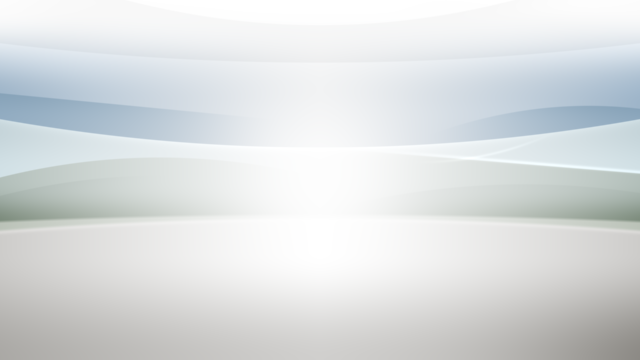
Reproduce this background procedurally as a Shadertoy shader.

```glsl
// Soft blue and green curved sheets around a white glow, above a pale grey floor.

const vec3 WHITE = vec3(1.0);
const vec3 SKY_BLUE = vec3(0.62, 0.71, 0.79);
const vec3 DEEP_BLUE = vec3(0.48, 0.60, 0.69);
const vec3 PALE_CYAN = vec3(0.77, 0.83, 0.85);
const vec3 SAGE = vec3(0.70, 0.75, 0.73);
const vec3 DARK_SAGE = vec3(0.49, 0.55, 0.49);
const vec3 STRIP_SAGE = vec3(0.73, 0.76, 0.72);

vec2 gradientAt(vec2 cell) {
    float h = fract(sin(dot(cell, vec2(127.1, 311.7))) * 43758.5);
    return vec2(cos(6.2832 * h), sin(6.2832 * h));
}

float gradientNoise(vec2 p) {
    vec2 i = floor(p), f = fract(p);
    vec2 u = f * f * f * (f * (f * 6.0 - 15.0) + 10.0);
    vec2 e = vec2(0.0, 1.0);
    float a = dot(gradientAt(i), f);
    float b = dot(gradientAt(i + e.yx), f - e.yx);
    float c = dot(gradientAt(i + e.xy), f - e.xy);
    float d = dot(gradientAt(i + e.yy), f - e.yy);
    return mix(mix(a, b, u.x), mix(c, d, u.x), u.y);
}

// Parabola height: peak position, then curvature.
float bow(float x, vec2 peak, float bend) {
    return peak.y + bend * (x - peak.x) * (x - peak.x);
}

// Antialiased coverage of the side where h is positive.
float cover(float h, float aa) {
    return smoothstep(-aa, aa, h);
}

// Covered area that fades out with distance from its edge.
float sheet(float h, float depth, float aa) {
    return cover(h, aa) * exp(-max(h, 0.0) / depth);
}

// Thin bright rim with a soft falloff.
float rim(float h, float width) {
    return exp(-h * h / (width * width));
}

vec3 skyColor(vec2 p, float reach, float aa) {
    float fall = 1.0 - smoothstep(0.72, 0.97, p.y);
    vec3 c = mix(mix(WHITE, vec3(0.93, 0.935, 0.94), fall), mix(WHITE, SKY_BLUE, fall), reach);

    // Broad arcs hanging from the top
    float upper = bow(p.x, vec2(0.5, 0.93), 0.76) - p.y;
    float lower = bow(p.x, vec2(0.5, 0.826), 0.216) - p.y;
    c -= 0.025 * sheet(upper, 0.10, aa);
    c -= 0.025 * sheet(-lower, 0.05, aa);
    c += 0.012 * sheet(lower, 0.06, aa);

    // Deeper blue sheets at both sides
    float left = 0.741 - 0.17 * p.x - p.y;
    float right = bow(p.x, vec2(0.92, 0.706), -1.3) - p.y;
    float leftFade = 1.0 - smoothstep(0.0, 0.45, p.x);
    float rightFade = smoothstep(0.66, 0.98, p.x);
    c = mix(c, DEEP_BLUE, 0.65 * leftFade * sheet(left, 0.16, aa));
    c = mix(c, DEEP_BLUE, 0.65 * rightFade * sheet(right, 0.12, aa));

    // Faint cloudy variation
    return c + 0.025 * reach * gradientNoise(p * vec2(4.0, 11.0));
}

vec3 bandColor(vec2 p, float reach, float aa) {
    vec3 c = mix(vec3(0.975), PALE_CYAN, reach);
    c += 0.05 * reach * (1.0 - smoothstep(0.52, 0.65, p.y));

    // Green hills: a rounded one on the left, a sloping one on the right
    float leftHill = bow(p.x, vec2(0.25, 0.5625), -0.89) - p.y;
    float rightHill = 0.583 - 0.145 * (p.x - 0.55) - p.y;
    float isRight = smoothstep(0.46, 0.54, p.x);
    float hill = mix(cover(leftHill, aa), cover(rightHill, aa), isRight);
    float depth = 1.0 - smoothstep(0.38, 0.52, p.y);
    vec3 green = mix(SAGE, DARK_SAGE, depth * depth);
    c = mix(c, mix(vec3(0.975), green, reach), hill);

    // Inner folds
    float leftFold = bow(p.x, vec2(0.25, 0.512), -0.9) - p.y;
    float rightFold = bow(p.x, vec2(0.82, 0.488), -0.75) - p.y;
    c -= 0.03 * (1.0 - smoothstep(0.08, 0.27, p.x)) * sheet(leftFold, 0.05, aa);
    c -= 0.02 * smoothstep(0.52, 0.7, p.x) * sheet(rightFold, 0.05, aa);

    // Light threads on the right
    float thread = bow(p.x, vec2(0.66, 0.55), 1.9) - p.y;
    float threadFade = smoothstep(0.64, 0.74, p.x) * (1.0 - smoothstep(0.78, 0.88, p.x));
    c += 0.09 * smoothstep(0.55, 0.9, p.x) * rim(rightHill + 0.004, 0.005);
    return c + 0.04 * threadFade * rim(thread, 0.004);
}

vec3 floorColor(vec2 p, float reach) {
    float down = 1.0 - smoothstep(0.0, 0.30, p.y);
    float shade = 0.19 * down + 0.20 * reach * (1.0 - 0.45 * down);
    shade += down * reach * (0.04 + 0.12 * smoothstep(0.6, 1.0, p.x));
    return WHITE - shade * vec3(0.98, 1.0, 1.04);
}

void mainImage(out vec4 fragColor, in vec2 fragCoord) {
    vec2 p = fragCoord / iResolution.xy;
    float aa = 1.0 / iResolution.y;
    float reach = pow(abs(2.0 * p.x - 1.0), 1.3);

    // Sky above the main arc, green band below it
    float mainArc = p.y - bow(p.x, vec2(0.5, 0.59), 0.316);
    vec3 c = mix(bandColor(p, reach, aa), skyColor(p, reach, aa), cover(mainArc, aa));
    c += 0.05 * sheet(-mainArc, 0.012, aa);

    // Pale strip, then the floor
    float stripTop = bow(p.x, vec2(0.5, 0.403), -0.076) - p.y;
    float floorTop = bow(p.x, vec2(0.5, 0.393), -0.136) - p.y;
    c = mix(c, mix(vec3(0.985), STRIP_SAGE, reach), cover(stripTop, 2.0 * aa));
    c = mix(c, floorColor(p, reach), cover(floorTop, 2.0 * aa));
    c += 0.05 * reach * rim(floorTop - 0.004, 0.006);

    // Central glow
    vec2 q = (p - vec2(0.5, 0.52)) * vec2(iResolution.x / iResolution.y, 1.0);
    c = mix(c, WHITE, 0.75 * exp(-dot(q, q) / 0.045));
    fragColor = vec4(clamp(c, 0.0, 1.0), 1.0);
}
```
